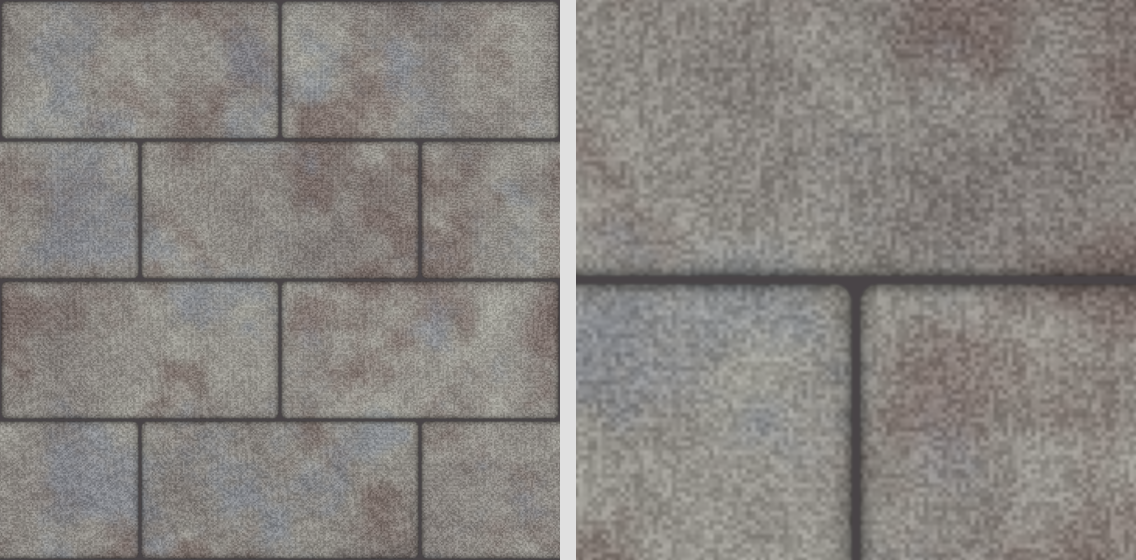
Left, the full canvas; right, a detail of the centre.
This texture is drawn by a WebGL 1 fragment shader. Its source:

```glsl
precision highp float;
// Weathered grey stone blocks in running bond with thin dark joints.

uniform vec2 u_resolution;

const vec2 GRID = vec2(2.0, 4.0);        // blocks across and courses up
const float ROW_SHIFT = 0.5;             // offset of alternate courses, in blocks
const float JOINT_HALF = 0.0024;
const float CORNER_RADIUS = 0.011;
const float EDGE_FALLOFF = 0.0042;
const float EDGE_DARKEN = 0.42;
const float MOTTLE_CELLS = 9.0;
const float MOTTLE_CONTRAST = 1.35;
const float GRAIN_CELLS = 360.0;
const float GRAIN_STRENGTH = 0.18;
const float BLOCK_VARIATION = 0.025;

const vec3 STONE_DARK = vec3(0.475, 0.450, 0.440);
const vec3 STONE_PALE = vec3(0.645, 0.645, 0.610);
const vec3 STAIN_BROWN = vec3(0.440, 0.375, 0.360);
const vec3 STAIN_BLUE = vec3(0.500, 0.525, 0.570);
const vec3 JOINT_COLOR = vec3(0.285, 0.268, 0.278);

float hash(vec2 p) {
  return fract(sin(dot(p, vec2(127.1, 311.7))) * 43758.5453);
}

// Value noise that wraps after the given number of cells.
float tiledNoise(vec2 p, float period, float seed) {
  vec2 cell = floor(p);
  vec2 f = fract(p);
  f = f * f * (3.0 - 2.0 * f);
  vec2 lo = mod(cell, period) + seed;
  vec2 hi = mod(cell + 1.0, period) + seed;
  return mix(mix(hash(lo), hash(vec2(hi.x, lo.y)), f.x),
             mix(hash(vec2(lo.x, hi.y)), hash(hi), f.x), f.y);
}

float fbm(vec2 uv, float cells, float seed) {
  float sum = 0.0;
  float amplitude = 0.5;
  float total = 0.0;
  for (int i = 0; i < 5; i++) {
    sum += amplitude * tiledNoise(uv * cells, cells, seed + float(i) * 17.0);
    total += amplitude;
    amplitude *= 0.56;
    cells *= 2.0;
  }
  return sum / total;
}

float roundedBox(vec2 p, vec2 halfSize, float radius) {
  vec2 q = abs(p) - halfSize + radius;
  return length(max(q, 0.0)) + min(max(q.x, q.y), 0.0) - radius;
}

// Mottled stone with brown and blue stains and fine grain.
vec3 stoneColor(vec2 uv, vec2 blockId) {
  float tone = 0.5 + (fbm(uv, MOTTLE_CELLS, 3.0) - 0.5) * MOTTLE_CONTRAST;
  vec3 color = mix(STONE_DARK, STONE_PALE, clamp(tone, 0.0, 1.0));
  float brown = smoothstep(0.46, 0.78, fbm(uv, MOTTLE_CELLS, 41.0));
  float blue = smoothstep(0.50, 0.78, fbm(uv, MOTTLE_CELLS, 83.0));
  color = mix(color, STAIN_BROWN, 0.65 * brown);
  color = mix(color, STAIN_BLUE, 0.60 * blue);

  float grain = tiledNoise(uv * GRAIN_CELLS, GRAIN_CELLS, 7.0) - 0.5;
  float speck = fbm(uv, 48.0, 131.0) - 0.5;
  color += grain * GRAIN_STRENGTH + speck * 0.10;
  return color + (hash(blockId + 5.0) - 0.5) * BLOCK_VARIATION;
}

void main() {
  vec2 uv = gl_FragCoord.xy / u_resolution;
  float pixel = 1.0 / min(u_resolution.x, u_resolution.y);

  // Block layout: even courses from the bottom are shifted.
  vec2 grid = uv * GRID;
  grid.x += ROW_SHIFT * (1.0 - mod(floor(grid.y), 2.0));
  vec2 blockId = mod(floor(grid), GRID);
  vec2 local = (fract(grid) - 0.5) / GRID;
  float dist = roundedBox(local, 0.5 / GRID - JOINT_HALF, CORNER_RADIUS);

  // Soft dark rim on each block, then the joint between blocks.
  vec3 color = stoneColor(uv, blockId);
  color *= 1.0 - EDGE_DARKEN * exp(min(dist, 0.0) / EDGE_FALLOFF);
  float softness = max(pixel, 0.0012);
  color = mix(color, JOINT_COLOR, smoothstep(-softness, softness, dist));

  gl_FragColor = vec4(clamp(color, 0.0, 1.0), 1.0);
}
```
